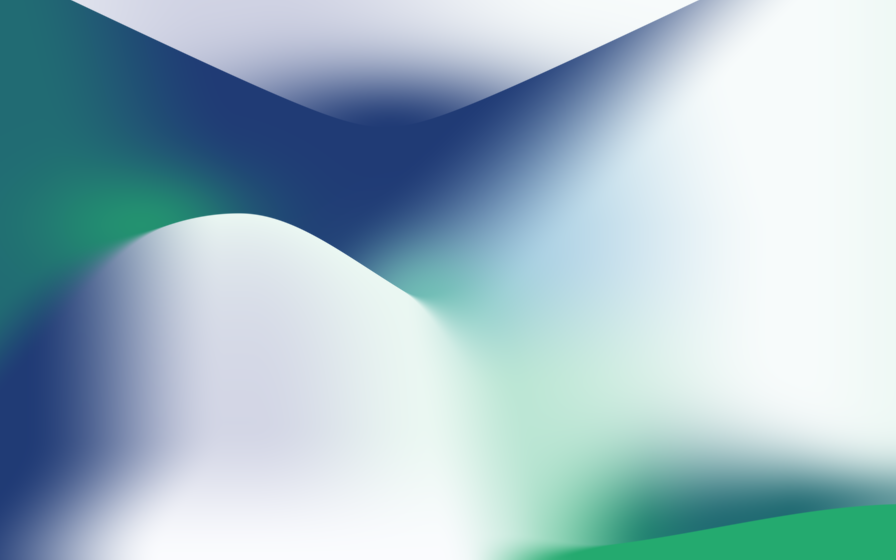
Write a Shadertoy shader that draws this background.

```glsl
// Soft overlapping waves: a navy-to-white sheet, a pale valley above it,
// a rounded hill at the left and a green swell at the lower right.
// Each layer is a curve y(x) with its own gradient, stacked back to front.

const vec3 NAVY     = vec3(0.125, 0.23, 0.46);
const vec3 TEAL     = vec3(0.13, 0.42, 0.45);
const vec3 GREEN    = vec3(0.14, 0.665, 0.435);
const vec3 AQUA     = vec3(0.42, 0.77, 0.70);
const vec3 MINT     = vec3(0.73, 0.90, 0.83);
const vec3 SKY      = vec3(0.66, 0.81, 0.89);
const vec3 LAVENDER = vec3(0.82, 0.83, 0.895);
const vec3 PALE     = vec3(0.92, 0.97, 0.95);
const vec3 ICE      = vec3(0.97, 0.985, 0.985);

// Elliptical glow, 1 at its centre
float glow(vec2 p, vec2 center, vec2 radius) {
    vec2 q = (p - center) / radius;
    return exp(-dot(q, q));
}

// Coverage of the area below a curve; depth is positive inside
float cover(float depth, float softness) {
    return smoothstep(-softness, softness, depth);
}

// Layer outlines
float valleyCurve(float x) {
    return 0.727 + length(vec2(0.48 * (x - 0.6875), 0.046));
}

float hillCurve(float x) {
    float d = x - 0.427;
    float spread = d > 0.0 ? 0.406 + 2.5 * d * d : 0.76;
    return 0.619 - d * d / spread;
}

float swellCurve(float x) {
    return 0.017 + 0.083 * smoothstep(0.94, 1.625, x);
}

// Sheet: teal, navy, sky and white from left to right, mint below
vec3 sheetColor(vec2 p) {
    vec3 light = mix(MINT, SKY, smoothstep(0.30, 0.56, p.y));
    float whiteness = smoothstep(0.875, 1.4, p.x + 0.3 * max(p.y - 0.6, 0.0));
    light = mix(light, ICE, whiteness);
    light = mix(light, PALE, 0.8 * smoothstep(1.42, 1.65, p.x));

    float tealEnd = p.x - 0.25 * (1.0 - p.y) + 0.03;
    vec3 dark = mix(TEAL, NAVY, smoothstep(0.05, 0.40, tealEnd));
    dark = mix(dark, GREEN, 0.7 * glow(p, vec2(0.27, 0.60), vec2(0.18, 0.10)));

    vec3 color = mix(dark, light, smoothstep(0.02, 0.44, p.x - p.y));
    color = mix(color, AQUA, 0.75 * glow(p, vec2(0.76, 0.465), vec2(0.13, 0.10)));

    // Shadow resting on the swell
    float height = max(p.y - swellCurve(p.x), 0.0);
    float reach = mix(0.15, 0.07, smoothstep(1.15, 1.6, p.x));
    float shadow = exp(-height * height / (reach * reach));
    shadow *= smoothstep(0.89, 1.17, p.x) * (1.0 - 0.35 * smoothstep(1.4, 1.65, p.x));
    return mix(color, mix(GREEN, TEAL, smoothstep(0.95, 1.3, p.x)), shadow);
}

// Valley: lavender to white, sinking into navy at its lowest point
vec3 valleyColor(vec2 p) {
    vec3 color = mix(LAVENDER, ICE, smoothstep(0.05, 0.6, abs(p.x - 0.42)));
    return mix(color, NAVY, glow(p, vec2(0.698, 0.767), vec2(0.333, 0.115)));
}

// Hill: bright ridge and foot, lavender body, navy left flank
vec3 hillColor(vec2 p, float depth) {
    vec3 color = mix(LAVENDER, PALE, smoothstep(0.45, 0.78, p.x));
    color = mix(color, PALE, exp(-8.0 * max(depth, 0.0)));
    color = mix(color, vec3(0.98, 0.985, 0.995), smoothstep(0.25, 0.0, p.y));
    float flank = p.x + 0.11 * smoothstep(0.22, 0.0, p.y);
    return mix(NAVY, color, smoothstep(0.04, 0.40, flank));
}

void mainImage(out vec4 fragColor, in vec2 fragCoord) {
    vec2 p = fragCoord / iResolution.xy * vec2(1.6, 1.0);
    float edge = 1.0 / iResolution.y;

    vec3 color = sheetColor(p);
    color = mix(color, valleyColor(p), cover(p.y - valleyCurve(p.x), edge));

    // The hill blurs at the far left and dissolves to the right
    float hillDepth = hillCurve(p.x) - p.y;
    float hillSoftness = edge + 0.09 * smoothstep(0.30, 0.0, p.x)
                       + 0.12 * smoothstep(0.72, 0.90, p.x);
    float hillFade = 1.0 - smoothstep(0.72, 0.92, p.x - 0.15 * (0.45 - p.y));
    color = mix(color, hillColor(p, hillDepth), cover(hillDepth, hillSoftness) * hillFade);

    // The swell sharpens as it rises to the right
    float swellSoftness = edge + 0.03 * (1.0 - smoothstep(0.9, 1.1, p.x));
    float swell = cover(swellCurve(p.x) - p.y, swellSoftness);
    color = mix(color, GREEN, swell * smoothstep(0.83, 1.04, p.x));

    fragColor = vec4(color, 1.0);
}
```
